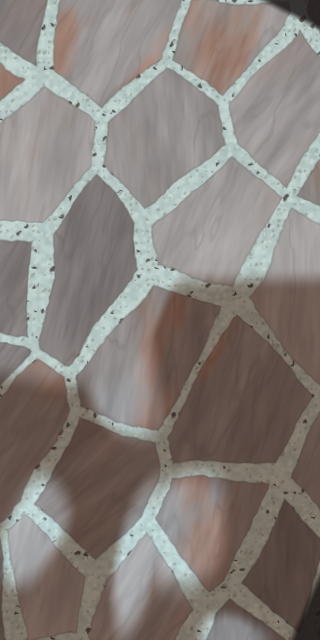
This texture is drawn by a WebGL 1 fragment shader. Its source:

```glsl
precision highp float;
// Crazy paving: veined marble slabs set in pale speckled terrazzo grout.
// Slabs are stretched, tilted Voronoi cells inset by a varying joint width;
// a soft warm shadow with patches of light falls over the lower half.
uniform vec2 u_resolution;

const vec3 GROUT = vec3(0.71, 0.785, 0.77);
const vec3 SLAB_DARK = vec3(0.49, 0.47, 0.465);
const vec3 SLAB_LIGHT = vec3(0.63, 0.615, 0.61);
const vec3 RUST = vec3(0.62, 0.47, 0.40);
const vec3 SHADE = vec3(0.68, 0.58, 0.53);
const vec3 NEAR_BLACK = vec3(0.09, 0.07, 0.07);
const vec2 SLAB_SIZE = vec2(0.29, 0.42);
const float TILT = 0.41;

float hash(vec2 p) {
  return fract(sin(dot(p, vec2(127.1, 311.7))) * 43758.5453);
}

vec2 hash2(vec2 p) {
  return vec2(hash(p), hash(p + 37.3));
}

vec2 rotate(vec2 p, float a) {
  return vec2(cos(a) * p.x - sin(a) * p.y, sin(a) * p.x + cos(a) * p.y);
}

float noise(vec2 p) {
  vec2 i = floor(p), f = fract(p);
  f = f * f * (3.0 - 2.0 * f);
  return mix(mix(hash(i), hash(i + vec2(1.0, 0.0)), f.x),
             mix(hash(i + vec2(0.0, 1.0)), hash(i + 1.0), f.x), f.y);
}

float fbm(vec2 p) {
  float sum = 0.0, amp = 0.53;
  for (int i = 0; i < 4; i++) {
    sum += amp * noise(p);
    p = rotate(p, 0.15) * 2.03 + 7.1;
    amp *= 0.5;
  }
  return sum;
}

vec2 seed(vec2 cell) {
  return cell + 0.5 + 0.76 * (hash2(cell) - 0.5);
}

// Returns distance to the nearest cell border in canvas units, and the cell.
vec3 slabCell(vec2 p) {
  vec2 q = rotate(p, TILT) / SLAB_SIZE;
  vec2 base = floor(q), home = base;
  float nearest = 9.0;
  for (int j = -1; j <= 1; j++)
    for (int i = -1; i <= 1; i++) {
      vec2 c = base + vec2(float(i), float(j));
      float d = length(seed(c) - q);
      if (d < nearest) { nearest = d; home = c; }
    }
  float border = 9.0;
  vec2 a = seed(home);
  for (int j = -2; j <= 2; j++)
    for (int i = -2; i <= 2; i++) {
      if (i == 0 && j == 0) continue;
      vec2 b = seed(home + vec2(float(i), float(j)));
      vec2 n = b - a;
      border = min(border, dot(0.5 * (a + b) - q, n) / length(n / SLAB_SIZE));
    }
  return vec3(border, home);
}

// Scattered round chips; share is the fraction of grid cells holding one.
float chips(vec2 p, float size, float share, float blur) {
  vec2 q = p / size + 0.5 * noise(p * 90.0);
  vec2 c = floor(q);
  float r = mix(0.12, 0.3, hash(c + 5.7));
  float d = length(fract(q) - 0.35 - 0.3 * hash2(c)) - r;
  return step(hash(c + 91.0), share) * (1.0 - smoothstep(-blur, blur, d * size));
}

vec3 marble(vec2 p, vec2 cell) {
  float tone = hash(cell + 3.1);
  vec2 v = rotate(p, TILT + 0.9 * (hash(cell + 8.4) - 0.5)) + 5.0 * hash2(cell);
  float bands = fbm(v * vec2(21.0, 4.0));
  float fine = noise(v * vec2(110.0, 16.0));
  float vein = 1.0 - smoothstep(0.0, 0.035, abs(fbm(v * vec2(9.0, 2.2) + 3.0) - 0.5));
  vec3 col = mix(SLAB_DARK, SLAB_LIGHT, tone);
  float rust = smoothstep(0.48, 0.75, fbm(v * vec2(7.0, 3.0) + 20.0));
  col = mix(col, RUST, rust * mix(0.15, 0.75, step(0.7, hash(cell + 6.2))));
  return col + 0.17 * (bands - 0.5) + 0.035 * (fine - 0.5) - 0.06 * vein * bands;
}

vec3 terrazzo(vec2 p, float blur) {
  vec3 col = GROUT + 0.09 * (noise(p * 75.0) - 0.5) + 0.07 * (fbm(p * 14.0) - 0.5);
  col = mix(col, vec3(0.83, 0.87, 0.84), 0.55 * chips(p, 0.021, 0.5, blur));
  col = mix(col, vec3(0.54, 0.55, 0.50), 0.6 * chips(p + 3.3, 0.017, 0.28, blur));
  return mix(col, vec3(0.27, 0.24, 0.22), 0.8 * chips(p + 7.7, 0.027, 0.16, blur));
}

float lightPatch(vec2 p, vec2 centre, vec2 radii, float angle) {
  return 1.0 - smoothstep(0.55, 1.15, length(rotate(p - centre, angle) / radii));
}

void main() {
  vec2 p = gl_FragCoord.xy / u_resolution.x;
  float top = u_resolution.y / u_resolution.x;
  float blur = 1.2 / u_resolution.x;

  // Slabs inset from their cells, with slightly chipped edges.
  vec2 warped = p + 0.022 * (vec2(noise(p * 8.0), noise(p * 8.0 + 40.0)) - 0.5);
  vec3 slab = slabCell(warped);
  float inset = mix(0.008, 0.046, noise(p * 3.5 + 11.0)) + 0.006 * (noise(p * 55.0) - 0.5);
  float edge = slab.x - inset;
  vec3 col = mix(terrazzo(p, blur), marble(p, slab.yz), smoothstep(-blur, blur, edge));
  col *= 1.0 - 0.13 * (1.0 - smoothstep(0.0, 0.006, abs(edge)));

  // Shadow over the lower half, broken by patches of light.
  vec2 s = p + 0.07 * (vec2(noise(p * 5.0), noise(p * 5.0 + 9.0)) - 0.5);
  float line = mix(0.82, 1.13, smoothstep(0.38, 0.58, s.x));
  float shadow = 1.0 - smoothstep(line - 0.05, line + 0.05, s.y);
  float glow = lightPatch(s, vec2(0.40, 0.80), vec2(0.11, 0.22), -0.2);
  glow = max(glow, lightPatch(s, vec2(0.58, 0.34), vec2(0.15, 0.22), 0.35));
  glow = max(glow, lightPatch(s, vec2(0.44, 0.26), vec2(0.07, 0.27), 0.25));
  glow = max(glow, lightPatch(s, vec2(0.09, 0.34), vec2(0.12, 0.19), 0.3));
  glow = max(glow, lightPatch(s, vec2(0.72, 0.03), vec2(0.13, 0.08), 0.0));
  col *= mix(vec3(1.0), SHADE, shadow * (1.0 - glow));
  col += glow * shadow * vec3(0.03, 0.05, 0.065);

  // Dark upper and lower right corners.
  float upper = p.x + 2.0 * (p.y - top) - 0.82;
  float lower = p.x - 0.45 * p.y - 0.91;
  float dark = max(smoothstep(-0.03, 0.03, upper), smoothstep(-0.015, 0.015, lower));
  col = mix(col, NEAR_BLACK + 0.1 * col, 0.92 * dark);
  gl_FragColor = vec4(clamp(col, 0.0, 1.0), 1.0);
}
```
